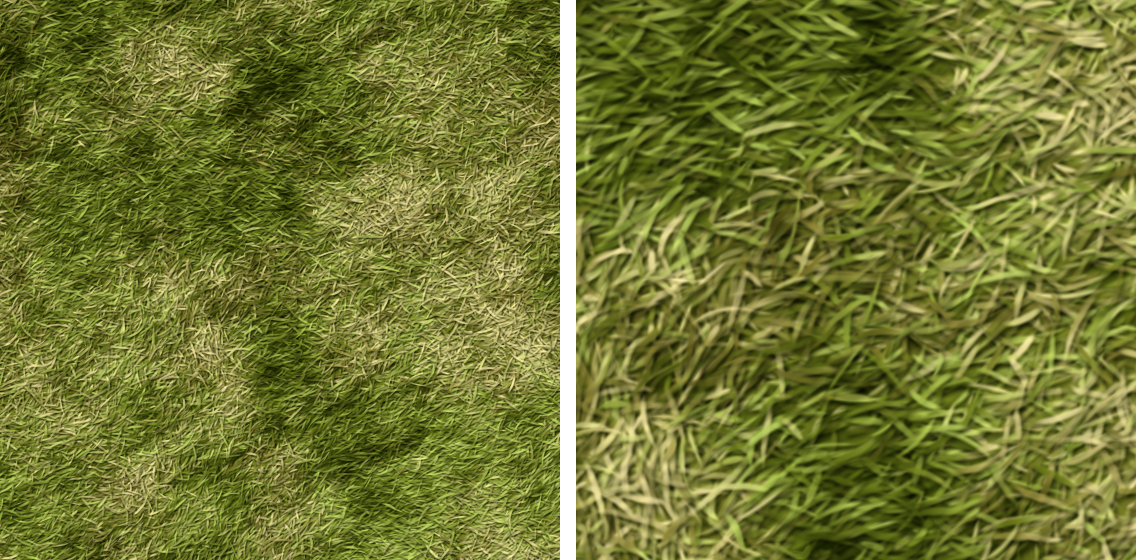
Left, the full canvas; right, a detail of the centre.
Write a WebGL 2 fragment shader that draws this texture.

```glsl
#version 300 es
precision highp float;
// Sunlit lawn: overlapping green and dry grass blades in soft patches.

uniform vec2 u_resolution;
out vec4 fragColor;

const int LAYERS = 15;
const vec3 SHADOW_TINT = vec3(0.60, 0.62, 0.46);

vec3 hash3(vec3 p) {
    p = fract(p * vec3(0.1031, 0.1030, 0.0973));
    p += dot(p, p.yxz + 33.33);
    return fract((p.xxy + p.yxx) * p.zyx);
}

float valueNoise(vec2 p, float seed) {
    vec2 cell = floor(p);
    vec2 f = fract(p);
    f = f * f * (3.0 - 2.0 * f);
    float a = hash3(vec3(cell, seed)).x;
    float b = hash3(vec3(cell + vec2(1, 0), seed)).x;
    float c = hash3(vec3(cell + vec2(0, 1), seed)).x;
    float d = hash3(vec3(cell + vec2(1, 1), seed)).x;
    return mix(mix(a, b, f.x), mix(c, d, f.x), f.y);
}

float fbm(vec2 p, float seed) {
    float sum = 0.0;
    float gain = 0.53;
    for (int i = 0; i < 4; i++) {
        sum += gain * valueNoise(p, seed + float(i));
        p = p * 2.03 + 7.1;
        gain *= 0.5;
    }
    return sum;
}

vec2 rotate(vec2 p, float angle) {
    float c = cos(angle);
    float s = sin(angle);
    return vec2(c * p.x + s * p.y, c * p.y - s * p.x);
}

vec3 ramp(vec3 dark, vec3 middle, vec3 light, float tone) {
    vec3 low = mix(dark, middle, clamp(tone * 2.0, 0.0, 1.0));
    return mix(low, light, clamp(tone * 2.0 - 1.0, 0.0, 1.0));
}

vec3 grassColor(float tone, float dryness) {
    vec3 green = ramp(vec3(0.10, 0.14, 0.0), vec3(0.37, 0.43, 0.08),
                      vec3(0.66, 0.74, 0.34), tone);
    vec3 straw = ramp(vec3(0.19, 0.17, 0.01), vec3(0.48, 0.45, 0.18),
                      vec3(0.84, 0.79, 0.56), tone);
    return mix(green, straw, dryness);
}

// Coverage of a bent, tapered blade lying along x, centred on the origin.
float bladeMask(vec2 q, float halfLength, float halfWidth, float bend, float soft) {
    float along = abs(q.x) / halfLength;
    float across = abs(q.y - bend * (q.x * q.x / halfLength - 0.3 * halfLength));
    float width = halfWidth * (1.0 - 0.7 * along * along);
    float body = 1.0 - smoothstep(width - soft, width + soft, across);
    return body * (1.0 - smoothstep(0.45, 1.0, along));
}

// Lays one jittered grid of blades over the colour below it.
vec3 addBlades(vec3 color, vec2 uv, float layer, float lean, float dry, float light, float soft) {
    float density = 50.0 - 0.7 * layer;
    vec2 p = uv * density + hash3(vec3(layer, 3.0, 9.0)).xy * 17.0;
    vec2 home = floor(p);
    for (int y = -1; y <= 1; y++) {
        for (int x = -1; x <= 1; x++) {
            vec2 cell = home + vec2(x, y);
            vec3 place = hash3(vec3(cell, layer + 11.0));
            vec3 look = hash3(vec3(cell, layer + 47.0));
            float angle = lean + (place.z + look.z - 1.0) * mix(1.0, 1.9, dry);
            vec2 q = rotate(p - cell - place.xy, angle) / density;
            float halfLength = mix(0.3, 1.0, look.y) / density;
            float halfWidth = mix(0.0009, 0.0022, fract(look.y * 13.0));
            float bend = (fract(place.z * 17.0) - 0.5) * 0.4;
            float opacity = mix(0.45, 1.0, fract(look.z * 23.0));

            float shadow = bladeMask(q + vec2(0.0, 0.0026), halfLength, halfWidth, bend, soft * 1.7);
            float mask = bladeMask(q, halfLength, halfWidth, bend, soft);
            float dryness = smoothstep(0.1, 0.9, dry + (fract(look.x * 19.0) - 0.5) * 0.9);
            float tone = 0.70 + light + (look.x - 0.5) * 0.74 + 0.1 * q.x / halfLength;
            color *= mix(vec3(1.0), SHADOW_TINT, shadow * 0.75);
            color = mix(color, grassColor(tone, dryness), mask * opacity);
        }
    }
    return color;
}

void main() {
    vec2 uv = gl_FragCoord.xy / u_resolution.y;
    float soft = max(0.0014, 0.7 / u_resolution.y);

    // Broad fields: blade direction and dry patches.
    float lean = 0.48 + 0.9 * (valueNoise(uv * 6.0, 21.0) - 0.5);
    vec2 sunbaked = (uv - vec2(0.92, 0.58)) / vec2(0.26, 0.34);
    float heat = exp(-dot(sunbaked, sunbaked));
    float dry = 0.38 + 1.6 * (fbm(uv * 8.0, 31.0) - 0.5);
    dry = clamp(dry + 0.38 * heat, 0.0, 1.0);

    // Light: broad slopes, tufts and small dark hollows.
    vec2 grain = rotate(uv, 0.48);
    float tufts = fbm(grain * vec2(16.0, 27.0), 41.0) - 0.5;
    float hollows = valueNoise(grain * vec2(38.0, 62.0), 81.0) - 0.5;
    float light = 0.72 * tufts + 0.24 * hollows + 0.5 * (fbm(uv * 4.0, 51.0) - 0.5);
    light += 0.24 * (0.5 - uv.y) + 0.1 * (uv.x - 0.5) + 0.24 * (dry - 0.4) + 0.06 * heat;

    // Shaded thatch beneath the blades.
    float thatch = valueNoise(grain * vec2(70.0, 210.0), 61.0);
    vec3 color = grassColor(0.2 + 0.35 * thatch + light, dry * 0.6);

    for (int i = 0; i < LAYERS; i++) {
        color = addBlades(color, uv, float(i), lean, dry, light, soft);
    }

    // Fine streaks along the lean of the grass.
    float streak = valueNoise(grain * vec2(90.0, 260.0), 71.0) - 0.5;
    color *= 1.1 + 0.26 * streak;
    fragColor = vec4(clamp(color, 0.0, 1.0), 1.0);
}
```
